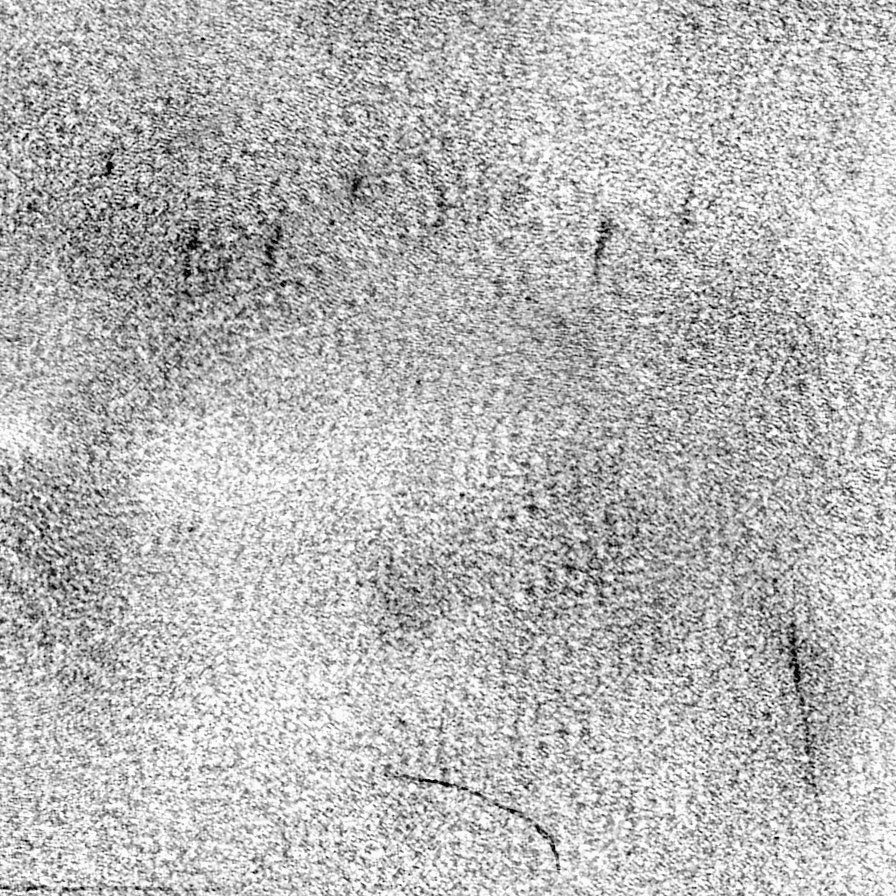
Reproduce this texture procedurally as a Shadertoy shader.

```glsl
// Worn, ink-grained plaster: fine black grain on near-white, stretched along
// a wandering direction. Layered value noise gives grain and mottling; soft
// blobs, leaning smears, cracks and pale scratches add the larger wear.

float hash(vec2 p) {
    return fract(sin(dot(p, vec2(127.1, 311.7))) * 43758.5453);
}

float noise(vec2 p) {
    vec2 i = floor(p), f = fract(p);
    f = f * f * (3.0 - 2.0 * f);
    return mix(mix(hash(i), hash(i + vec2(1, 0)), f.x),
               mix(hash(i + vec2(0, 1)), hash(i + vec2(1, 1)), f.x), f.y);
}

mat2 rotation(float a) {
    return mat2(cos(a), sin(a), -sin(a), cos(a));
}

// Centred fractal noise
float mottle(vec2 p) {
    float sum = 0.0, amp = 0.5;
    for (int i = 0; i < 6; i++) {
        sum += amp * (noise(p) - 0.5);
        p = rotation(0.6) * p * 2.03 + 17.3;
        amp *= 0.62;
    }
    return sum;
}

float blob(vec2 p, vec2 centre, vec2 radius) {
    vec2 d = (p - centre) / radius;
    return exp(-dot(d, d));
}

float line(float dist, float width) {
    return 1.0 - smoothstep(0.3 * width, width, abs(dist));
}

float segment(vec2 p, vec2 a, vec2 b) {
    vec2 pa = p - a, ba = b - a;
    return length(pa - ba * clamp(dot(pa, ba) / dot(ba, ba), 0.0, 1.0));
}

// Broad dark stains and pale worn areas
float stains(vec2 p) {
    vec2 q = p + 0.07 * vec2(noise(p * 9.0) - 0.5, noise(p * 9.0 + 40.0) - 0.5);
    float t = 0.9 * blob(q, vec2(0.07, 0.4), vec2(0.08, 0.17));
    t += 0.75 * blob(q, vec2(0.2, 0.72), vec2(0.25, 0.12));
    t += 1.0 * blob(q, vec2(0.45, 0.34), vec2(0.055, 0.08));
    t += 0.6 * blob(q, vec2(0.46, 0.58), vec2(0.09, 0.08));
    t += 1.0 * blob(q, vec2(0.88, 0.27), vec2(0.03, 0.08));
    t -= 0.6 * blob(q, vec2(0.24, 0.47), vec2(0.12, 0.1));
    t -= 1.2 * blob(q, vec2(0.02, 0.525), vec2(0.05, 0.02));
    t -= 0.7 * (1.0 - smoothstep(0.0, 0.3, q.y));
    return t - 0.6 * smoothstep(0.9, 1.0, q.x);
}

// Short ragged smears leaning to the right
float smears(vec2 p) {
    float sum = 0.0;
    p.x += 0.014 * (noise(p * 70.0) - 0.5);
    for (int i = 0; i < 10; i++) {
        float k = float(i);
        float h = hash(vec2(k, 3.0));
        vec2 d = p - vec2(0.12 + 0.092 * k, 0.82 - 0.13 * h);
        d.x -= 0.2 * d.y;
        sum += (0.8 + 1.6 * hash(vec2(k, 8.0)))
             * blob(d, vec2(0), vec2(0.006, 0.016 + 0.02 * h));
    }
    return sum;
}

// Dark cracks: a quarter-ellipse arc, a falling seam and marks at the borders
float cracks(vec2 p) {
    vec2 q = p + 0.004 * (noise(p * 60.0) - 0.5);
    vec2 radius = vec2(0.265, 0.11), d = q - vec2(0.36, 0.03);
    float r = length(d / radius);
    float arc = (r - 1.0) * r / max(length(d / (radius * radius)), 0.01);
    float sum = 2.2 * line(arc, 0.0032) * step(0.0, d.y) * smoothstep(0.0, 0.12, d.x);
    sum += 1.1 * line(segment(q, vec2(0.88, 0.3), vec2(0.92, 0.06)), 0.005);
    float border = smoothstep(0.44, 0.48, abs(p.x - 0.5));
    sum += 1.8 * border * line(q.y - 0.62 + 0.1 * abs(p.x - 0.5) - 0.05, 0.003);
    sum += 1.5 * line(q.y - 0.008, 0.004) * (1.0 - smoothstep(0.2, 0.32, p.x));
    return sum * (0.4 + 0.9 * noise(p * 110.0));
}

// Pale scratches and sparse round chips, some light and some dark
float chips(vec2 p) {
    float sum = 0.0;
    for (int i = 0; i < 7; i++) {
        float k = float(i);
        vec2 a = vec2(0.02 + 0.25 * hash(vec2(k, 21.0)), 0.2 + 0.6 * hash(vec2(k, 22.0)));
        vec2 b = a + 0.12 * vec2(1.0, hash(vec2(k, 23.0)) - 0.4);
        sum -= 0.8 * line(segment(p + 0.004 * noise(p * 40.0), a, b), 0.003);
    }
    vec2 cell = floor(p * 55.0);
    float h = hash(cell + 90.0);
    vec2 centre = 0.3 + 0.4 * vec2(hash(cell + 5.0), hash(cell + 9.0));
    float dotMask = 1.0 - smoothstep(0.08, 0.26, length(fract(p * 55.0) - centre));
    return sum + dotMask * (1.5 * step(0.96, h) - 1.7 * step(h, 0.08));
}

void mainImage(out vec4 fragColor, in vec2 fragCoord) {
    vec2 p = fragCoord / iResolution.y;

    // Fine grain, bent by a slow warp so that its direction wanders
    vec2 warped = p + 0.08 * vec2(noise(p * 4.0), noise(p * 4.0 + 30.0));
    float strokes = noise(rotation(0.2) * warped * vec2(230.0, 400.0)) - 0.5;
    float specks = noise(rotation(0.7) * p * 410.0 + 60.0) - 0.5;
    float grain = (2.9 * strokes + 2.9 * specks) * (0.8 + 0.4 * noise(p * 5.0 + 11.0));

    // Ink density, curved so that the lights crowd and the darks thin out
    float density = grain + 1.9 * mottle(p * vec2(4.5, 3.5) + 7.0);
    density += stains(p) + smears(p) + cracks(p) + chips(p) - 0.05;
    density = clamp(density, -2.2, 3.0);
    float ink = 0.275 + 0.2 * density + 0.022 * density * density;
    fragColor = vec4(vec3(clamp(1.0 - ink, 0.03, 0.98)), 1.0);
}
```
